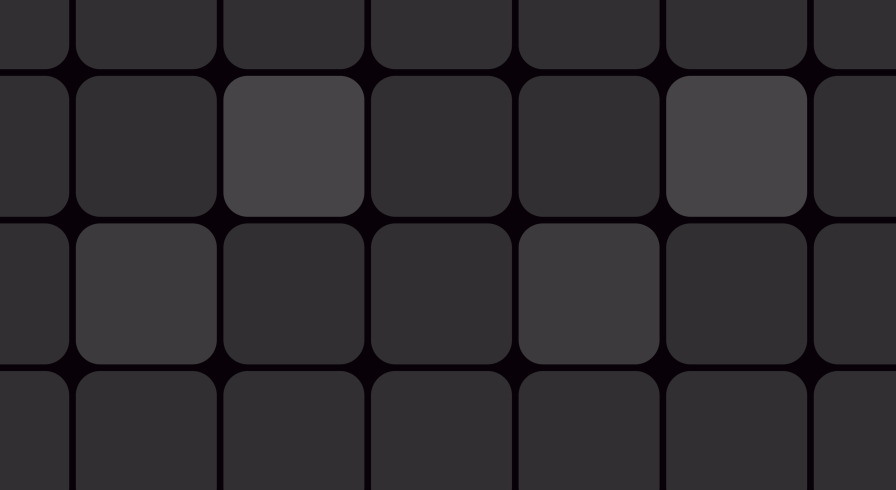
A WebGL 1 fragment shader for this pattern:

```glsl
precision highp float;
// Dark grid of rounded square tiles with two lighter shades on a three-by-three cycle.

uniform vec2 u_resolution;

const float PITCH = 0.3012;       // cell size, in canvas heights
const vec2 GRID_ORIGIN = vec2(0.148);
const float GAP = 0.045;          // seam width, in cells
const float CORNER = 0.165;       // corner radius, in cells

const vec3 SEAM = vec3(0.030, 0.008, 0.032);
const vec3 BASE = vec3(0.194, 0.184, 0.194);
const vec3 MID = vec3(0.237, 0.229, 0.237);
const vec3 BRIGHT = vec3(0.275, 0.267, 0.275);

// Signed distance to a rounded square centred on zero
float roundedSquare(vec2 p, float halfSize, float radius) {
  vec2 d = abs(p) - halfSize + radius;
  return length(max(d, 0.0)) + min(max(d.x, d.y), 0.0) - radius;
}

// One when a cell sits at the given place in the repeating cycle
float atPhase(vec2 cell, vec2 phase, float period) {
  vec2 offset = abs(mod(cell + 0.5, period) - phase - 0.5);
  return 1.0 - step(0.5, max(offset.x, offset.y));
}

// Shade of a tile chosen by its place in the cycle
vec3 tileColor(vec2 cell) {
  vec3 color = mix(BASE, MID, atPhase(cell, vec2(0.0, 1.0), 3.0));
  return mix(color, BRIGHT, atPhase(cell, vec2(1.0, 0.0), 3.0));
}

void main() {
  // Cells count rightward and downward from the first full tile
  vec2 p = gl_FragCoord.xy / u_resolution.y;
  vec2 grid = (vec2(p.x, 1.0 - p.y) - GRID_ORIGIN) / PITCH;
  vec2 cell = floor(grid);
  vec2 local = fract(grid) - 0.5;

  // Antialiased tile over the seam
  float pixel = 1.0 / (PITCH * u_resolution.y);
  float dist = roundedSquare(local, 0.5 - 0.5 * GAP, CORNER);
  float coverage = 1.0 - smoothstep(-0.7 * pixel, 0.7 * pixel, dist);

  gl_FragColor = vec4(mix(SEAM, tileColor(cell), coverage), 1.0);
}
```
